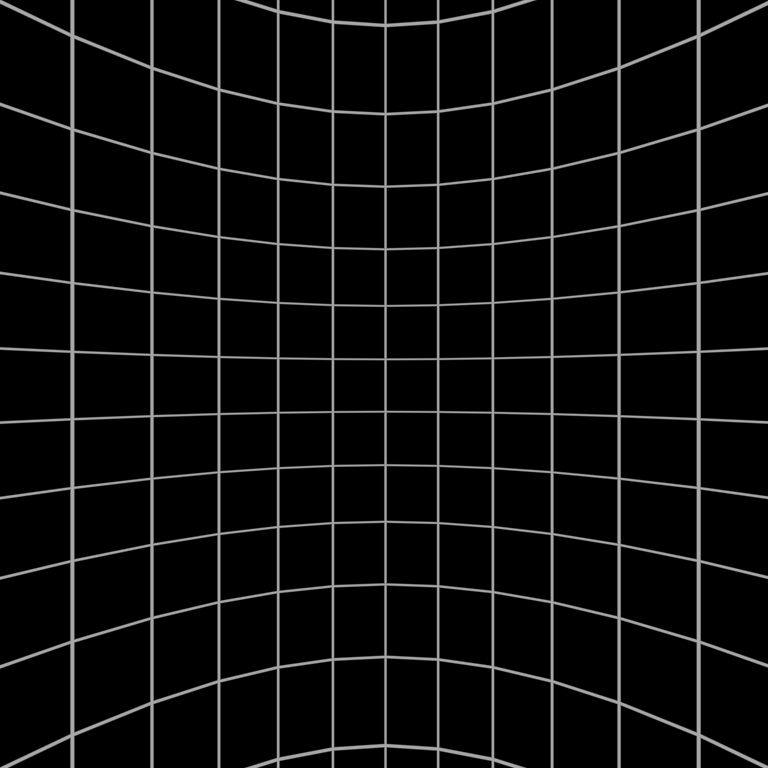
A three.js fragment shader for this background:

```glsl
// Pale wire grid on black, seen from inside a faceted cylinder.
varying vec2 vUv;

const vec3 BACKGROUND = vec3(0.0);
const vec3 LINE_COLOR = vec3(0.66);
const vec2 CENTER = vec2(0.502, 0.498);
const float FOCAL = 0.4805;          // projection scale
const float EYE_OFFSET = -0.076;     // eye shift from the axis, in radii
const float STEP_ANGLE = 0.1308997;  // 7.5 degrees between lines
const float COLUMN_HALF_WIDTH = 0.0016;
const float ROW_HALF_WIDTH = 0.0012;
const float EDGE_SOFTNESS = 0.0012;
const int HALF_COUNT = 6;            // lines on each side of the center

// Distance from the center at which a line of this angle is seen.
float project(float angle) {
  return FOCAL * sin(angle) / (cos(angle) + EYE_OFFSET);
}

// Magnification relative to the middle of the view.
float magnify(float angle) {
  return (1.0 + EYE_OFFSET) / (cos(angle) + EYE_OFFSET);
}

float stroke(float dist, float halfWidth) {
  return 1.0 - smoothstep(halfWidth - EDGE_SOFTNESS, halfWidth + EDGE_SOFTNESS, dist);
}

void main() {
  vec2 p = vUv - CENTER;
  float coverage = 0.0;
  float rowScale = 1.0;
  float rowScaleSlope = 0.0;

  // Upright lines; also find the flat facet that holds this point.
  for (int i = -HALF_COUNT; i <= HALF_COUNT; i++) {
    float angle = float(i) * STEP_ANGLE;
    float nextAngle = angle + STEP_ANGLE;
    float left = project(angle);
    float right = project(nextAngle);
    float scale = magnify(angle);
    coverage = max(coverage, stroke(abs(p.x - left), COLUMN_HALF_WIDTH * scale * scale));

    if (p.x >= left && p.x < right) {
      rowScaleSlope = (magnify(nextAngle) - scale) / (right - left);
      rowScale = scale + rowScaleSlope * (p.x - left);
    }
  }

  // Cross lines, straight within each facet and spread toward the sides.
  for (int j = -HALF_COUNT; j < HALF_COUNT; j++) {
    float angle = (float(j) + 0.5) * STEP_ANGLE;
    float height = project(angle);
    float slope = height * rowScaleSlope;
    float dist = abs(p.y - height * rowScale) / sqrt(1.0 + slope * slope);
    float scale = magnify(angle);
    coverage = max(coverage, stroke(dist, ROW_HALF_WIDTH * scale * scale * rowScale));
  }

  gl_FragColor = vec4(mix(BACKGROUND, LINE_COLOR, coverage), 1.0);
}
```
